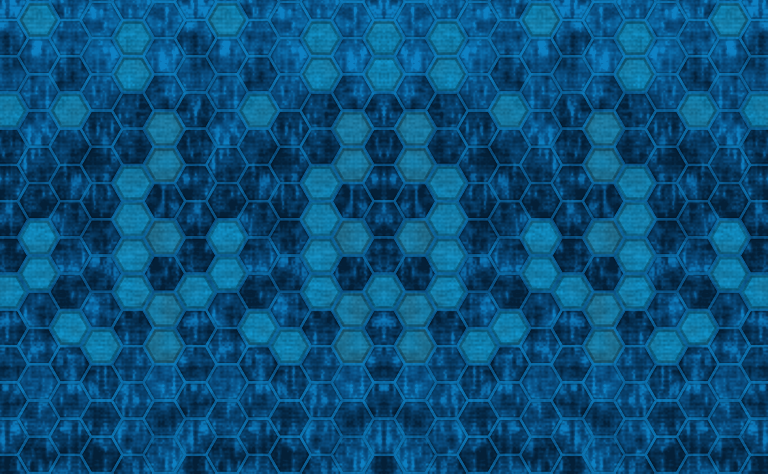
Write a Shadertoy shader that draws this pattern.

```glsl
// Mirrored wall of worn blue hexagon tiles with lit tiles in a six-column motif.
#define TILES_WIDE 21.19              // tile heights across the canvas width
#define TOP_OFFSET 1.05               // first tile centre below the top edge
#define COLUMN_STEP 0.8660254         // distance between tile columns
#define MOTIF_COLUMNS 6.0
#define LINE_HALF_WIDTH 0.036
#define WEAVE_PITCH 0.125
#define DEEP vec3(0.015, 0.125, 0.22)
#define MID vec3(0.035, 0.30, 0.50)
#define BRIGHT vec3(0.05, 0.50, 0.76)
#define LIT vec3(0.055, 0.50, 0.69)
#define WORN vec3(0.13, 0.42, 0.54)

float hash(vec2 p) {
    return fract(sin(dot(p, vec2(127.1, 311.7))) * 43758.5453);
}

// Value noise whose lattice wraps in x, so wear repeats with the motif.
float wrapNoise(vec2 p, float period) {
    vec2 cell = floor(p), f = fract(p);
    f = f * f * (3.0 - 2.0 * f);
    float x0 = mod(cell.x, period), x1 = mod(cell.x + 1.0, period);
    float low = mix(hash(vec2(x0, cell.y)), hash(vec2(x1, cell.y)), f.x);
    float high = mix(hash(vec2(x0, cell.y + 1.0)), hash(vec2(x1, cell.y + 1.0)), f.x);
    return mix(low, high, f.y);
}

// Offset from the nearest flat-topped hexagon centre.
vec2 hexOffset(vec2 p) {
    vec2 pitch = vec2(2.0 * COLUMN_STEP, 1.0);
    vec2 a = mod(p + 0.5 * pitch, pitch) - 0.5 * pitch;
    vec2 b = mod(p, pitch) - 0.5 * pitch;
    return dot(a, a) < dot(b, b) ? a : b;
}

float hexEdgeDistance(vec2 p) {
    p = abs(p);
    return 0.5 - max(p.y, dot(p, vec2(COLUMN_STEP, 0.5)));
}

bool within(float v, float first, float last) {
    return v > first - 0.5 && v < last + 0.5;
}

// Lit runs per motif column; rows count in half tiles downward.
bool isLit(float column, float row) {
    if (column < 0.5 && within(row, 0.0, 2.0)) return true;
    if (column > 11.5 && within(row, 4.0, 4.0)) return true;
    float c = mod(column, MOTIF_COLUMNS);
    if (c < 0.5) return within(row, 14.0, 14.0);
    if (c < 1.5) return within(row, 5.0, 7.0) || within(row, 11.0, 11.0) || within(row, 15.0, 17.0);
    if (c < 2.5) return within(row, 0.0, 2.0) || within(row, 8.0, 14.0);
    if (c < 3.5) return within(row, 17.0, 17.0);
    if (c < 4.5) return within(row, 4.0, 4.0) || within(row, 16.0, 16.0);
    return within(row, -1.0, -1.0) || within(row, 11.0, 13.0);
}

vec3 blueRamp(float t) {
    t = clamp(t, 0.0, 1.0);
    return t < 0.5 ? mix(DEEP, MID, 2.0 * t) : mix(MID, BRIGHT, 2.0 * t - 1.0);
}

void mainImage(out vec4 fragColor, in vec2 fragCoord) {
    // Mirror about the vertical centre line, y downward from the first tile
    vec2 size = iResolution.xy;
    float pixel = TILES_WIDE / size.x;
    vec2 p = vec2(abs(fragCoord.x - 0.5 * size.x), size.y - fragCoord.y) * pixel;
    p.y -= TOP_OFFSET;
    float depth = 1.0 - fragCoord.y / size.y;

    vec2 local = hexOffset(p);
    vec2 centre = p - local;
    float column = floor(centre.x / COLUMN_STEP + 0.5);
    float row = floor(2.0 * centre.y + 0.5);
    float edge = hexEdgeDistance(local);
    float tone = hash(vec2(mod(column, MOTIF_COLUMNS) + 3.0, row));

    // Wear: soft blotches, upright smears, flat smears and fine grain
    float turn = p.x / (MOTIF_COLUMNS * COLUMN_STEP);
    float blotch = wrapNoise(vec2(turn * 14.0, p.y * 2.6), 14.0);
    float upright = wrapNoise(vec2(turn * 52.0, p.y * 2.8 + 40.0), 52.0);
    float flatSmear = wrapNoise(vec2(turn * 17.0, p.y * 9.0 + 90.0), 17.0);
    float grain = wrapNoise(vec2(turn * 88.0, p.y * 17.0 + 200.0), 88.0);

    // Woven threads fade out when too fine for the canvas
    vec2 thread = sin(p * 6.2831853 / WEAVE_PITCH);
    float weave = (0.7 * thread.y + 0.3 * thread.x) * (1.0 - smoothstep(0.3, 0.6, pixel / WEAVE_PITCH));

    // Bright top, dark middle band, medium foot
    float band = 0.58 - 0.40 * smoothstep(0.10, 0.36, depth)
               + 0.24 * smoothstep(0.54, 0.78, depth) - 0.10 * smoothstep(0.84, 0.95, depth);
    float smear = 0.42 * (blotch - 0.5) + 0.40 * (upright - 0.5) + 0.28 * (flatSmear - 0.5);
    float scuff = smoothstep(0.55, 0.8, 0.5 * upright + 0.3 * blotch + 0.2 * grain);
    float shade = band + 0.30 * (tone - 0.5) + smear + 0.22 * (grain - 0.5) + 0.25 * scuff + 0.05 * weave;
    vec3 color = blueRamp(shade);

    // Lit tiles: flatter faces, some greyed, with an inset groove
    if (isLit(column, row)) {
        bool greyColumn = within(mod(column, MOTIF_COLUMNS), 1.0, 1.0);
        float age = (greyColumn ? 0.6 : 0.12) + 0.7 * (blotch - 0.5) + 0.3 * (grain - 0.5);
        color = mix(LIT, WORN, clamp(age, 0.0, 1.0));
        color *= 1.0 + 0.22 * (grain - 0.5) + 0.18 * (flatSmear - 0.5) + 0.05 * weave;
        float groove = 1.0 - smoothstep(0.012, 0.012 + pixel, abs(edge - 0.085));
        color *= 1.0 - 0.22 * groove;
    }

    // Shadow beside the joint, then the glowing joint itself
    color *= 1.0 - 0.25 * (1.0 - smoothstep(LINE_HALF_WIDTH, 0.10, edge));
    float joint = 1.0 - smoothstep(LINE_HALF_WIDTH - 0.5 * pixel, LINE_HALF_WIDTH + 0.5 * pixel, edge);
    vec3 jointColor = blueRamp(0.62 + 0.45 * band + 0.35 * (blotch - 0.5) + 0.2 * (grain - 0.5));
    color = mix(color, jointColor, 0.88 * joint);
    fragColor = vec4(color, 1.0);
}
```
